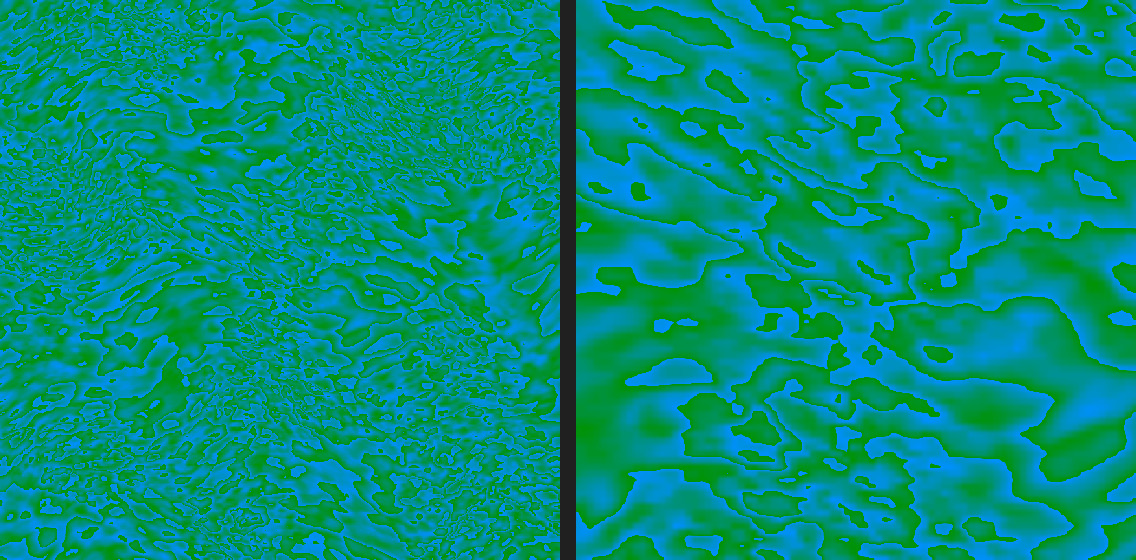
Left: the whole. Right: its middle third, enlarged.
Write a Shadertoy shader that draws this texture.

```glsl
const float GRID = 256.0;
const float GREEN_LEVEL = 0.575;

vec3 hash3(vec2 cell) {
    vec3 q = fract(cell.xyx * vec3(0.1031, 0.1030, 0.0973));
    q += dot(q, q.yxz + 33.33);
    return fract((q.xxy + q.yzz) * q.zyx);
}

// Cellular noise: random levels at jittered points, blended by distance
float cellNoise(vec2 p, float softness) {
    vec2 base = floor(p);
    vec2 local = p - base;
    float total = 0.0;
    float weightSum = 0.0;
    for (int y = -1; y <= 1; y++) {
        for (int x = -1; x <= 1; x++) {
            vec2 offset = vec2(x, y);
            vec3 point = hash3(base + offset + 57.0);
            vec2 delta = offset + point.xy - local;
            float weight = exp(-softness * dot(delta, delta));
            total += weight * point.z;
            weightSum += weight;
        }
    }
    return total / weightSum - 0.5;
}

// Layered sines bend the streaks in changing directions
vec2 bend(vec2 p, float amount) {
    vec2 wave = sin(p.yx * vec2(9.0, 7.0) + vec2(0.4, 2.1));
    wave += 0.5 * sin(p.yx * vec2(21.0, 17.0) + p * 8.0 + vec2(3.0, 1.2));
    return p + amount * wave;
}

// Height with broad swells, mid-size streaks and patches of fine grain
float height(vec2 p) {
    float roughness = smoothstep(-0.25, 0.25, cellNoise(p * 6.0 + 11.0, 4.0));
    vec2 q = bend(p, 0.035) * vec2(0.72, 1.2);
    float swell = 2.4 * cellNoise(q * 8.0, 4.0);
    float streak = 1.7 * cellNoise(q * 24.0 + 31.0, 5.0);
    float ripple = mix(1.1, 1.8, roughness) * cellNoise(q * 54.0 + 73.0, 5.0);
    float grain = mix(0.25, 1.5, roughness) * cellNoise(q * 118.0 + 19.0, 5.0);
    return swell + streak + ripple + grain;
}

// Sample on a coarse grid with softened steps between the cells
float steppedHeight(vec2 uv, float cells) {
    vec2 p = uv * cells - 0.5;
    vec2 base = floor(p);
    vec2 t = smoothstep(0.0, 1.0, p - base);
    vec2 right = vec2(1.0, 0.0);
    vec2 up = vec2(0.0, 1.0);
    float lower = mix(height(base / cells), height((base + right) / cells), t.x);
    float upper = mix(height((base + up) / cells), height((base + right + up) / cells), t.x);
    return mix(lower, upper, t.y);
}

// Sawtooth wrap with a narrow smooth drop
float softWrap(float v, float width) {
    float saw = fract(v);
    return saw * (1.0 - smoothstep(1.0 - width, 1.0, saw));
}

void mainImage(out vec4 fragColor, in vec2 fragCoord) {
    vec2 uv = fragCoord / iResolution.xy;
    float level = steppedHeight(uv, GRID);
    float edge = clamp(0.25 * fwidth(level), 0.005, 0.03);
    float blue = softWrap(level, edge);
    fragColor = vec4(0.0, GREEN_LEVEL - 0.01 * blue, blue, 1.0);
}
```
